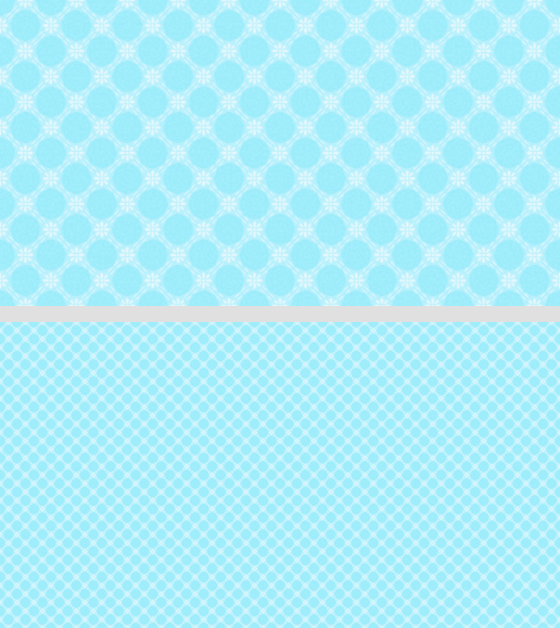
Top, the tile; bottom, the same tile 3 across and 3 down.
This pattern is drawn by a Shadertoy shader. Its source:

```glsl
const vec2 REPEATS = vec2(11.0, 6.0);
const float TAU = 6.2831853;

const vec3 DISC_BLUE = vec3(0.625, 0.930, 0.985);
const vec3 LINE_BLUE = vec3(0.540, 0.875, 0.945);
const vec3 BAND_BLUE = vec3(0.710, 0.942, 0.988);
const vec3 HALO_BLUE = vec3(0.765, 0.950, 0.983);
const vec3 PETAL_WHITE = vec3(0.890, 0.968, 0.992);

// Offset from the closest point of a centred square lattice
vec2 nearestCentre(vec2 p) {
    vec2 corner = fract(p + 0.5) - 0.5;
    vec2 middle = fract(p) - 0.5;
    return dot(corner, corner) < dot(middle, middle) ? corner : middle;
}

float fill(float d, float soft) {
    return 1.0 - smoothstep(-soft, soft, d);
}

float stroke(float d, float halfWidth, float soft) {
    return fill(abs(d) - halfWidth, soft);
}

float ellipse(vec2 p, vec2 radii) {
    return (length(p / radii) - 1.0) * min(radii.x, radii.y);
}

// Gradient noise that wraps after a whole number of cells
vec2 gradient(vec2 cell, vec2 period) {
    vec2 q = fract(mod(cell, period) * vec2(0.1031, 0.1137));
    q += dot(q, q.yx + 33.33);
    float angle = TAU * fract((q.x + q.y) * q.x * 7.31);
    return vec2(cos(angle), sin(angle));
}

float gradientNoise(vec2 p, vec2 period) {
    vec2 i = floor(p), f = fract(p);
    vec2 u = f * f * f * (f * (f * 6.0 - 15.0) + 10.0);
    vec2 e = vec2(0.0, 1.0);
    float a = dot(gradient(i, period), f);
    float b = dot(gradient(i + e.yx, period), f - e.yx);
    float c = dot(gradient(i + e.xy, period), f - e.xy);
    float d = dot(gradient(i + e.yy, period), f - e.yy);
    return mix(mix(a, b, u.x), mix(c, d, u.x), u.y);
}

// Eight petals and a round heart
float flower(vec2 p) {
    vec2 q = abs(p);
    q = vec2(max(q.x, q.y), min(q.x, q.y));
    vec2 diagonal = vec2(q.x + q.y, q.x - q.y) * 0.70711;
    float d = ellipse(q - vec2(0.098, 0.0), vec2(0.056, 0.027));
    d = min(d, ellipse(diagonal - vec2(0.112, 0.0), vec2(0.046, 0.021)));
    return min(d, length(p) - 0.024);
}

// Slender leaves lying along the diagonal bands
float bandLeaves(vec2 p) {
    vec2 q = abs(p);
    vec2 band = vec2(abs(q.x - q.y), 0.5 - q.x - q.y) * 0.70711;
    return ellipse(band - vec2(0.095, 0.034), vec2(0.060, 0.017));
}

// Faint rosette of scalloped rings
float lace(vec2 p, float soft) {
    float r = length(p), angle = atan(p.y, p.x);
    float lines = 0.0;
    for (int i = 1; i <= 3; i++) {
        float ring = float(i);
        float wave = abs(cos(4.0 * angle + ring * TAU * 0.25));
        lines += stroke(r - 0.075 * ring - 0.028 * wave, 0.003, soft);
    }
    return lines;
}

void mainImage(out vec4 fragColor, in vec2 fragCoord) {
    vec2 p = fragCoord / iResolution.xy * REPEATS;
    float soft = max(0.75 * REPEATS.y / iResolution.y, 0.008);
    vec2 discPos = nearestCentre(p);
    vec2 flowerPos = nearestCentre(p + vec2(0.5, 0.0));

    // Discs between the pale bands
    float rim = length(discPos) - 0.29 - 0.007 * cos(8.0 * atan(discPos.y, discPos.x));
    float disc = fill(rim, soft);
    vec3 color = mix(BAND_BLUE, DISC_BLUE, disc);
    color = mix(color, LINE_BLUE, 0.22 * disc * lace(discPos, soft));

    // Broken shadow at the top and bottom of each rim
    float poles = smoothstep(0.75, 0.98, abs(discPos.y) / max(length(discPos), 0.001));
    color = mix(color, LINE_BLUE, 0.4 * poles * stroke(rim, 0.004, soft));

    // Leaves, halos and flowers
    color = mix(color, PETAL_WHITE, 0.65 * fill(bandLeaves(discPos), soft));
    color = mix(color, HALO_BLUE, 0.8 * fill(length(flowerPos) - 0.155, 2.0 * soft));
    color = mix(color, PETAL_WHITE, fill(flower(flowerPos), soft));

    // Fine woven grain
    float grain = gradientNoise(p * 16.0, REPEATS * 16.0);
    color += grain * vec3(0.030, 0.012, 0.008);

    fragColor = vec4(clamp(color, 0.0, 1.0), 1.0);
}
```
